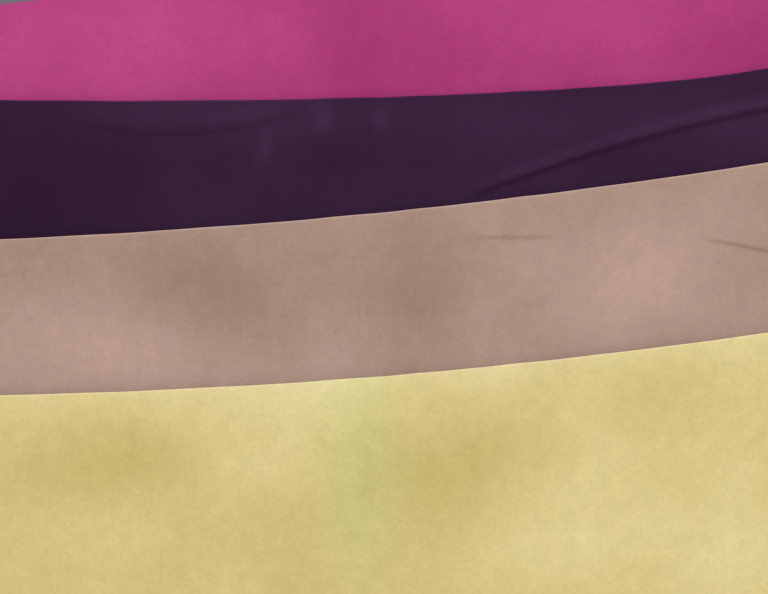
This texture is drawn by a WebGL 2 fragment shader. Its source:

```glsl
#version 300 es
precision highp float;
// Four overlapping sheets of dyed suede: pink, plum, tan and straw yellow.
// Curved polynomial edges split the sheets; soft glows, creases and
// gradient noise give each one its uneven nap and fine grain.
uniform vec2 u_resolution;
out vec4 fragColor;

const vec3 PINK = vec3(0.685, 0.245, 0.480);
const vec3 PLUM = vec3(0.212, 0.128, 0.222);
const vec3 TAN = vec3(0.665, 0.555, 0.500);
const vec3 STRAW = vec3(0.825, 0.755, 0.505);
const vec3 BACKDROP = vec3(0.46, 0.43, 0.47);
const vec3 PALE_TAN = vec3(0.070, 0.060, 0.065);
const vec3 PALE_STRAW = vec3(0.060, 0.065, 0.085);
const float ASPECT = 1.293;
const float CLOUD_SCALE = 4.5;
const float NAP_SCALE = 38.0;
const float GRAIN_SCALE = 135.0;
const float RIM_WIDTH = 0.0028;
const float SHADE_WIDTH = 0.010;

vec2 hashGradient(vec2 cell) {
  vec3 p = fract(vec3(cell.xyx) * vec3(0.1031, 0.1030, 0.0973));
  p += dot(p, p.yzx + 33.33);
  return fract((p.xx + p.yz) * p.zy) * 2.0 - 1.0;
}

float gradientNoise(vec2 p) {
  vec2 i = floor(p), f = fract(p);
  vec2 w = f * f * f * (f * (f * 6.0 - 15.0) + 10.0);
  vec2 e = vec2(0.0, 1.0);
  float low = mix(dot(hashGradient(i), f), dot(hashGradient(i + e.yx), f - e.yx), w.x);
  float high = mix(dot(hashGradient(i + e), f - e), dot(hashGradient(i + e.yy), f - e.yy), w.x);
  return mix(low, high, w.y);
}

float fbm(vec2 p) {
  float sum = 0.0, amplitude = 0.6;
  for (int i = 0; i < 4; i++) {
    sum += amplitude * gradientNoise(p);
    p = mat2(1.6, 1.2, -1.2, 1.6) * p + 7.3;
    amplitude *= 0.5;
  }
  return sum;
}

// Soft elliptical patch.
float glow(vec2 uv, vec2 center, vec2 radius) {
  vec2 d = (uv - center) / radius;
  return exp(-dot(d, d));
}

// Soft line around height zero, fading out beyond the span in x.
float crease(float height, float x, vec2 span, float width) {
  float fade = smoothstep(span.x, span.x + 0.05, x) * (1.0 - smoothstep(span.y - 0.05, span.y, x));
  return fade * exp(-height * height / (width * width));
}

// Heights of the lower edges of the pink, plum and tan sheets.
vec3 sheetEdges(float x) {
  float x2 = x * x;
  return vec3(0.8316 - 0.020 * x + 0.060 * x2 + 0.014 * pow(x, 10.0),
              0.5976 + 0.0523 * x + 0.0774 * x2,
              0.3350 + 0.0230 * x + 0.0825 * x2);
}

vec3 pinkSheet(vec2 uv, float cloud) {
  float light = 0.05 * glow(uv, vec2(0.13, 0.94), vec2(0.20, 0.12))
              + 0.03 * glow(uv, vec2(0.75, 0.97), vec2(0.18, 0.08))
              - 0.045 * glow(uv, vec2(0.53, 0.92), vec2(0.12, 0.12))
              - 0.035 * glow(uv, vec2(0.95, 0.91), vec2(0.14, 0.05));
  return PINK + vec3(1.0, 0.85, 0.8) * (light + 0.08 * cloud);
}

vec3 plumSheet(vec2 uv, float cloud) {
  float x = uv.x;
  float light = 0.035 * glow(uv, vec2(0.30, 0.81), vec2(0.22, 0.045))
              + 0.025 * glow(uv, vec2(0.82, 0.80), vec2(0.20, 0.05))
              - 0.025 * glow(uv, vec2(0.03, 0.68), vec2(0.16, 0.12));
  for (int i = 0; i < 3; i++) {
    float k = float(i);
    vec2 spot = vec2(0.345 + 0.075 * k, 0.745 + 0.055 * min(k, 1.0));
    light += 0.028 * glow(uv, spot, vec2(0.012, 0.028));
  }
  float fold = uv.y - (0.672 + 0.50 * (x - 0.62) - 0.32 * (x - 0.62) * (x - 0.62));
  float sag = uv.y - (0.775 + 1.3 * (x - 0.22) * (x - 0.22));
  light -= 0.045 * crease(fold, x, vec2(0.60, 1.05), 0.006);
  light += 0.025 * crease(fold - 0.014, x, vec2(0.62, 1.05), 0.012);
  light -= 0.020 * crease(sag, x, vec2(0.10, 0.41), 0.008);
  return PLUM + vec3(1.0, 0.9, 1.0) * (light + 0.04 * cloud);
}

vec3 tanSheet(vec2 uv, float cloud) {
  float light = glow(uv, vec2(0.12, 0.42), vec2(0.17, 0.09))
              + 0.8 * glow(uv, vec2(0.78, 0.55), vec2(0.20, 0.11))
              - 0.8 * glow(uv, vec2(0.26, 0.50), vec2(0.09, 0.10))
              - 0.7 * glow(uv, vec2(0.55, 0.54), vec2(0.08, 0.12));
  float wrinkle = crease(uv.y - 0.592 + 0.25 * (uv.x - 0.94), uv.x, vec2(0.90, 1.06), 0.004)
                + 0.7 * crease(uv.y - 0.600, uv.x, vec2(0.60, 0.74), 0.004);
  return TAN + PALE_TAN * (light + 1.2 * cloud - 1.1 * wrinkle);
}

vec3 strawSheet(vec2 uv, float cloud, float edge) {
  float light = 0.9 * exp((uv.y - edge) / 0.055)
              + 0.9 * glow(uv, vec2(0.86, 0.10), vec2(0.20, 0.12))
              + 0.4 * glow(uv, vec2(0.32, 0.20), vec2(0.10, 0.07))
              - 0.8 * glow(uv, vec2(0.12, 0.22), vec2(0.13, 0.07))
              - 0.6 * glow(uv, vec2(0.58, 0.21), vec2(0.10, 0.08));
  float green = glow(uv, vec2(0.47, 0.22), vec2(0.05, 0.18));
  return STRAW + PALE_STRAW * (light + 1.2 * cloud) - vec3(0.035, 0.0, 0.015) * green;
}

void main() {
  vec2 uv = gl_FragCoord.xy / u_resolution;
  vec2 p = uv * vec2(ASPECT, 1.0);
  float aa = 0.9 / u_resolution.y;
  float cloud = fbm(p * CLOUD_SCALE + 3.1);
  float nap = fbm(p * NAP_SCALE), grain = gradientNoise(p * GRAIN_SCALE);

  // Stack the sheets from the top of the canvas down.
  vec3 below = sheetEdges(uv.x) + 0.0012 * gradientNoise(vec2(p.x * 14.0, 2.5)) - uv.y;
  vec3 cover = smoothstep(-aa, aa, below);
  vec3 color = pinkSheet(uv, cloud);
  color = mix(color, plumSheet(uv, cloud), cover.x);
  color = mix(color, tanSheet(uv, cloud), cover.y);
  color = mix(color, strawSheet(uv, cloud, uv.y + below.z), cover.z);

  // Pale cut rims, with a thin shade on the sheet above each one.
  vec3 rim = exp(-pow(below / RIM_WIDTH, vec3(2.0)) ) * vec3(0.10, 0.35, 0.45);
  vec3 shade = exp(-abs(below) / SHADE_WIDTH) * (1.0 - cover);
  color *= 1.0 - dot(shade, vec3(0.10, 0.12, 0.10));
  color = mix(color, vec3(0.88, 0.78, 0.70), rim.y * cover.y);
  color = mix(color, vec3(0.93, 0.89, 0.72), rim.z * cover.z);
  color = mix(color, vec3(0.45, 0.17, 0.36), rim.x);

  // Fine nap, then the sliver of backdrop in the upper left corner.
  color *= 1.0 + 0.05 * nap + 0.035 * grain;
  float corner = uv.y - 0.992 - 0.16 * uv.x;
  color = mix(color, BACKDROP, smoothstep(-aa, aa, corner));
  fragColor = vec4(clamp(color, 0.0, 1.0), 1.0);
}
```
